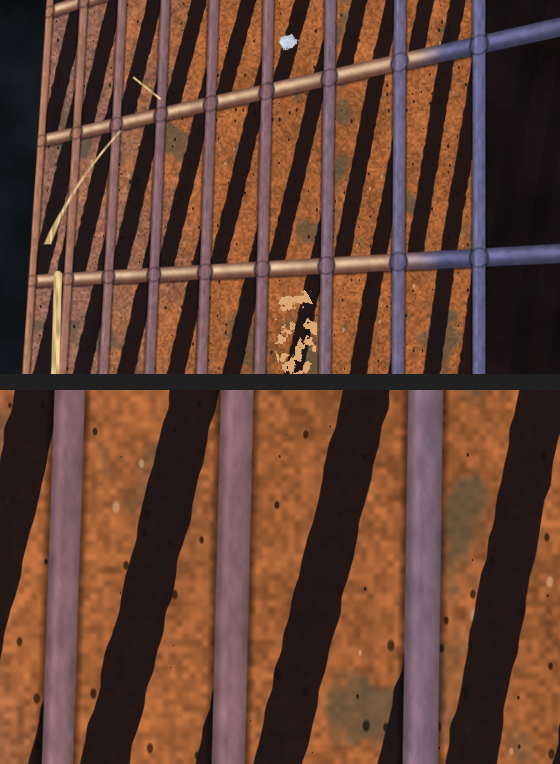
Top: the whole. Bottom: its middle third, enlarged.
Write a Shadertoy shader that draws this pattern.

```glsl
const float BAR_START = 0.1016;   // centre of the first upright bar
const float BAR_SCALE = 0.762;
const float BAR_GROWTH = 1.124;   // spacing ratio between neighbouring bars
const float LAST_BAR = 8.0;
const float LEAN = 0.066;
const float SHADOW_HALF = 0.0225;
const vec3 RUST = vec3(0.62, 0.37, 0.21);
const vec3 PALE_RUST = vec3(0.57, 0.40, 0.34);
const vec3 DARK = vec3(0.075, 0.055, 0.065);
const vec3 OUTSIDE = vec3(0.07, 0.085, 0.10);
const vec3 CREAM = vec3(0.91, 0.77, 0.63);
const vec3 STEEL = vec3(0.37, 0.37, 0.51);
const vec3 MAUVE = vec3(0.49, 0.37, 0.39);
const vec3 STRAW = vec3(0.86, 0.74, 0.52);

float hash(vec2 p) {
    p = fract(p * vec2(0.1031, 0.1137));
    p += dot(p, p.yx + 33.33);
    return fract((p.x + p.y) * p.x * 7.13 + p.y * 91.7);
}

float noise(vec2 p) {
    vec2 i = floor(p), f = fract(p);
    f = f * f * (3.0 - 2.0 * f);
    return mix(mix(hash(i), hash(i + vec2(1, 0)), f.x),
               mix(hash(i + vec2(0, 1)), hash(i + vec2(1, 1)), f.x), f.y);
}

float fbm(vec2 p) {
    float sum = 0.0, amp = 0.5;
    for (int i = 0; i < 4; i++) {
        sum += amp * noise(p);
        p = p * 2.1 + 17.3;
        amp *= 0.5;
    }
    return sum;
}

float fill(float d) {
    float aa = 1.0 / iResolution.y;
    return smoothstep(aa, -aa, d);
}

float segment(vec2 p, vec2 a, vec2 b) {
    vec2 e = b - a;
    return length(p - a - e * clamp(dot(p - a, e) / dot(e, e), 0.0, 1.0));
}

// Height of cross rod r, measured down from the top; rods fan out to the left
float rodY(float r, float x) {
    float bend = r * (r - 1.0);
    return 0.75 - 0.373 * r + 0.0176 * bend
         - (0.052 + 0.167 * r - 0.04 * bend) * (x - 0.107);
}

// Small random pits, one per grid cell
float pits(vec2 p, float density) {
    vec2 id = floor(p), c = 0.3 + 0.4 * vec2(hash(id + 3.1), hash(id + 9.7));
    float size = 0.25 * hash(id + 5.5) * step(hash(id), density);
    return smoothstep(size, size * 0.4, length((fract(p) - c) * vec2(1.3, 0.8))) * step(0.01, size);
}

vec3 rustPlate(vec2 q) {
    float grain = noise(q * 170.0) - 0.5, blotch = fbm(q * 9.0);
    vec3 col = mix(PALE_RUST, RUST, smoothstep(0.1, 0.65, q.x + 0.5 * (blotch - 0.5)));
    col *= 0.87 + 0.3 * blotch + 0.34 * grain + 0.2 * (noise(q * 75.0) - 0.5);
    float stain = smoothstep(0.60, 0.72, fbm(q * vec2(11.0, 8.0) + 4.0));
    col = mix(col, vec3(0.33, 0.31, 0.25), 0.65 * stain);
    col *= 1.0 - 0.6 * pits(q * 42.0, 0.3);
    return mix(col, vec3(0.82, 0.68, 0.55), 0.6 * pits(q * 31.0 + 7.0, 0.05));
}

vec3 addDebris(vec3 col, vec2 q) {
    float rough = fbm(q * 45.0);
    // Crumpled chip and flaking patch
    float chip = length((q - vec2(0.773, 0.108)) * vec2(0.9, 1.1)) - 0.015 - 0.045 * (rough - 0.35);
    col = mix(col, vec3(0.72, 0.77, 0.84) * (0.6 + 0.8 * rough), fill(chip));
    float flake = length((q - vec2(0.79, 0.89)) * vec2(1.7, 0.8)) / 0.10;
    col = mix(col, vec3(0.85, 0.66, 0.46), smoothstep(0.53, 0.59, rough) * fill(flake - 1.0));
    // Dry stalks: one curved, one upright, one short
    float t = (q.y - 0.35) / 0.303;
    float curve = abs(q.x - (0.322 - 0.273 * t + 0.078 * t * t)) * 0.75;
    curve = max(curve - 0.003 - 0.004 * smoothstep(0.6, 0.95, t), 0.3 * (abs(t - 0.5) - 0.5));
    float upright = segment(q, vec2(0.155, 0.735), vec2(0.147, 1.02)) - 0.011;
    float twig = segment(q, vec2(0.358, 0.208), vec2(0.428, 0.264)) - 0.003;
    float stalk = min(curve, min(upright, twig));
    return mix(col, STRAW * (0.75 + 0.45 * noise(q * vec2(190.0, 25.0))), fill(stalk));
}

void mainImage(out vec4 fragColor, in vec2 fragCoord) {
    vec2 q = fragCoord / iResolution.y;
    q.y = 1.0 - q.y;

    // Perspective bar coordinate
    float lean = LEAN * pow(clamp((1.281 - q.x) / 1.18, 0.0, 1.0), 1.4);
    float reach = q.x + lean * (q.y - 0.5) - BAR_START + BAR_SCALE;
    float k = log(reach / BAR_SCALE) / log(BAR_GROWTH);
    float cellWidth = reach * log(BAR_GROWTH);
    float bar = clamp(floor(k + 0.5), 0.0, LAST_BAR);
    float barX = (k - bar) * cellWidth;
    float cell = floor(k), f = k - cell;

    // Position between rods, and nearest rod
    float v = 0.0, rodD = 9.0, rod = 0.0;
    for (float r = -1.0; r < 3.0; r++) {
        float low = rodY(r, q.x), high = rodY(r + 1.0, q.x);
        if (q.y >= high && q.y < low) v = (q.y - high) / (low - high);
        if (abs(q.y - low) < abs(rodD)) { rodD = q.y - low; rod = r; }
    }

    // Plate with slanted shadows in each opening
    vec3 col = rustPlate(q);
    float drift = mix(0.68, 0.42, smoothstep(4.5, 7.0, cell)), shade = 0.0;
    for (float n = 0.0; n < 3.0; n++) {
        float d = abs(f - 0.2 - drift * (1.0 - v + n)) * cellWidth - SHADOW_HALF;
        shade = max(shade, fill(d + 0.004 * (noise(q * 60.0) - 0.5)));
    }
    float rodHalf = mix(0.016, 0.026, q.x / 1.5);
    shade = max(shade, 0.7 * smoothstep(rodHalf + 0.010, rodHalf, rodD) * step(0.0, rodD));
    col = mix(col, DARK + 0.07 * col, 0.97 * shade);
    col = mix(col, DARK * (0.55 + 0.9 * fbm(q * 7.0)) + 0.03 * col, step(LAST_BAR, k));

    // Rods: sunlit rounds turning to cool steel at the right
    float h = rodD / rodHalf;
    float cool = smoothstep(6.8, 7.7, k + 0.5 * (noise(q * 14.0) - 0.5));
    float light = exp(-3.0 * (h + 0.2) * (h + 0.2)) * (0.75 + 0.35 * (1.0 - f));
    vec3 rodCol = mix(mix(vec3(0.40, 0.25, 0.20), CREAM, light),
                      STEEL * (0.6 + 0.65 * light), cool);
    rodCol *= 0.86 + 0.28 * fbm(q * 50.0 + rod);
    col = mix(col, rodCol, fill(abs(rodD) - rodHalf));

    // Upright bars with welded nodes
    float barHalf = mix(0.010, 0.0175, bar / LAST_BAR);
    float side = barX / barHalf;
    vec3 barCol = mix(mix(vec3(0.62, 0.43, 0.34), MAUVE, smoothstep(0.0, 3.0, bar)),
                      STEEL, smoothstep(5.0, 8.0, bar));
    barCol *= 1.08 - 0.22 * side * side + 0.16 * smoothstep(0.4, 0.0, abs(side + 0.45));
    barCol *= 0.82 + 0.36 * fbm(vec2(q.x * 110.0, q.y * 45.0));
    float node = length(vec2(barX, rodD)) - barHalf * 1.45;
    col *= 1.0 - 0.45 * smoothstep(0.008, 0.0, abs(barX) - barHalf);
    col = mix(col, barCol, fill(min(abs(barX) - barHalf, node)));
    col *= 1.0 - 0.25 * smoothstep(0.006, 0.0, abs(node));

    // Ground beyond the outer edge, then loose debris
    float edge = fill(barX + barHalf) * step(k, 0.0);
    col = mix(col, OUTSIDE * (0.4 + 1.3 * fbm(q * 6.0)), edge);
    fragColor = vec4(clamp(addDebris(col, q), 0.0, 1.0), 1.0);
}
```
